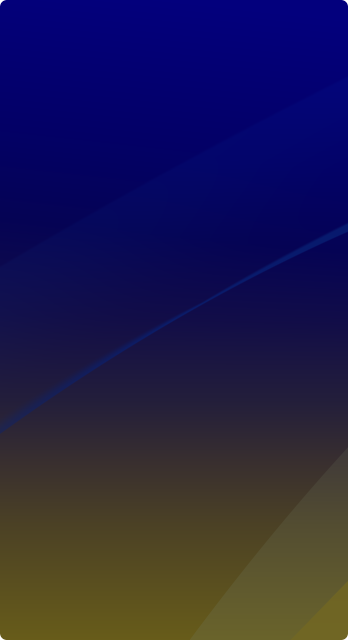
Write a Shadertoy shader that draws this background.

```glsl
// A dusk backdrop: navy sinks through violet-grey into olive gold, crossed by
// faint curved veils, a thin blue light streak and pale bands in one corner.
// Built from stacked vertical ramps and parabolic edges in canvas units.

const vec3 BLUE   = vec3(0.010, 0.000, 0.490);
const vec3 NAVY   = vec3(0.010, 0.002, 0.395);
const vec3 INDIGO = vec3(0.020, 0.012, 0.330);
const vec3 VIOLET = vec3(0.070, 0.052, 0.280);
const vec3 SLATE  = vec3(0.140, 0.120, 0.228);
const vec3 UMBER  = vec3(0.220, 0.182, 0.185);
const vec3 OLIVE  = vec3(0.295, 0.255, 0.145);
const vec3 GOLD   = vec3(0.405, 0.360, 0.100);
const vec3 STREAK = vec3(0.030, 0.130, 0.460);
const vec3 HAZE   = vec3(0.440, 0.480, 0.380);
const vec3 PAPER  = vec3(1.0);

// Linear progress from a to b, clamped to 0..1
float ramp(float a, float b, float v) {
    return clamp((v - a) / (b - a), 0.0, 1.0);
}

// Height of a parabola: start, slope and bend
float arc(float x, vec3 k) {
    return k.x + x * (k.y + x * k.z);
}

// Antialiased step at zero
float edge(float d, float px) {
    return smoothstep(-px, px, d);
}

// Distance to a rounded box centred on the origin
float roundedBox(vec2 p, vec2 halfSize, float radius) {
    vec2 q = abs(p) - halfSize + radius;
    return length(max(q, 0.0)) + min(max(q.x, q.y), 0.0) - radius;
}

// Vertical gradient, slightly brighter towards the right in the blue part
vec3 sky(vec2 uv) {
    float h = uv.y + 0.06 * (uv.x - 0.5) * smoothstep(0.4, 0.7, uv.y);
    vec3 c = mix(GOLD, OLIVE, ramp(0.00, 0.18, h));
    c = mix(c, UMBER,  ramp(0.18, 0.28, h));
    c = mix(c, SLATE,  ramp(0.28, 0.37, h));
    c = mix(c, VIOLET, ramp(0.37, 0.50, h));
    c = mix(c, INDIGO, ramp(0.50, 0.63, h));
    c = mix(c, NAVY,   ramp(0.63, 0.76, h));
    return mix(c, BLUE, ramp(0.76, 1.00, h));
}

// Faint light beneath the upper arc, fading downwards
float veil(vec2 uv, float px) {
    float d = arc(uv.x, vec3(0.583, 0.323, -0.026)) - uv.y;
    return edge(d, 2.0 * px) * (1.0 - smoothstep(0.0, 0.22, d));
}

// Light streak: crisp below, soft above, pinched right of the middle
float streak(vec2 uv, float px) {
    float d = uv.y - arc(uv.x, vec3(0.322, 0.392, -0.076));
    float width = 0.005 + 0.024 * ramp(0.58, 0.0, uv.x)
                        + 0.011 * ramp(0.58, 1.0, uv.x);
    float softStart = width * 0.65 * ramp(0.4, 1.0, uv.x);
    float body = edge(d, px) * (1.0 - smoothstep(softStart, width, d));
    return body * mix(0.42, 0.75, smoothstep(0.0, 0.55, uv.x));
}

void mainImage(out vec4 fragColor, in vec2 fragCoord) {
    vec2 uv = fragCoord / iResolution.xy;
    float px = 1.0 / iResolution.y;
    vec3 color = sky(uv);

    // Upper veil and streak
    color += vec3(0.002, 0.020, 0.025) * veil(uv, px);
    color = mix(color, STREAK, streak(uv, px));

    // Corner bands: a hazy outer one and a warmer inner one
    float outer = edge(arc(uv.x - 0.545, vec3(0.0, 0.73, -0.15)) - uv.y, px);
    float inner = edge((uv.x - 0.835) * 0.56 - uv.y, px);
    color = mix(color, HAZE, outer * mix(0.24, 0.17, ramp(0.05, 0.30, uv.y)));
    color = mix(color, vec3(0.450, 0.405, 0.130), 0.75 * inner);

    // Rounded canvas corners
    vec2 size = iResolution.xy / iResolution.x;
    float d = roundedBox((uv - 0.5) * size, 0.5 * size, 0.02);
    float outside = clamp(0.5 + d * iResolution.x, 0.0, 1.0);
    fragColor = vec4(mix(color, PAPER, outside), 1.0);
}
```
